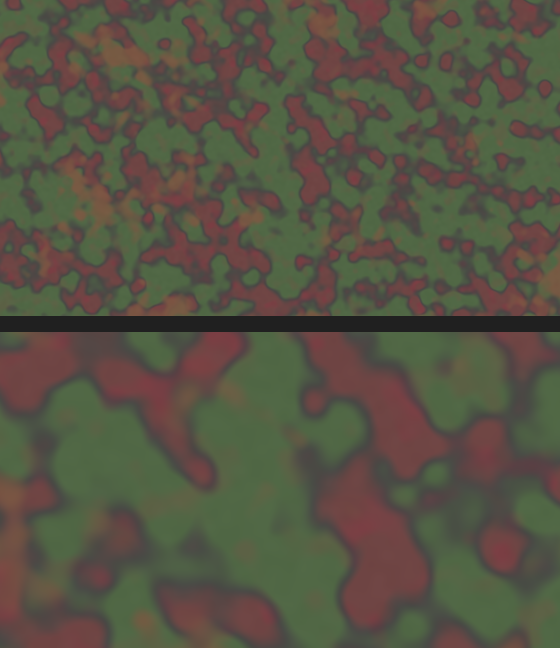
Top, the full canvas; bottom, a detail of the centre.
This texture is drawn by a WebGL 1 fragment shader. Its source:

```glsl
precision highp float;
// Soft mottled camouflage: small red blotches with dark rims on green, with scattered orange embers.

uniform vec2 u_resolution;

float hash(vec2 cell) {
  return fract(sin(dot(cell, vec2(127.1, 311.7))) * 43758.5453);
}

// Smooth value noise, 0 to 1
float noise(vec2 p) {
  vec2 cell = floor(p);
  vec2 f = fract(p);
  f = f * f * (3.0 - 2.0 * f);
  float bottom = mix(hash(cell), hash(cell + vec2(1.0, 0.0)), f.x);
  float top = mix(hash(cell + vec2(0.0, 1.0)), hash(cell + vec2(1.0, 1.0)), f.x);
  return mix(bottom, top, f.y);
}

vec2 rotate(vec2 p, float angle) {
  float c = cos(angle);
  float s = sin(angle);
  return vec2(c * p.x - s * p.y, s * p.x + c * p.y);
}

// Rounded blotches that gather in loose clusters
float blotchField(vec2 p) {
  float clusters = noise(rotate(p, 0.4) * 9.0 + 13.0);
  float blobs = noise(rotate(p, 0.9) * 20.0 + 41.0);
  float edges = noise(rotate(p, 1.7) * 37.0 + 67.0);
  return 0.21 * clusters + 0.56 * blobs + 0.23 * edges;
}

// Sparse patches broken into small lumps
float emberField(vec2 p) {
  float patches = noise(rotate(p, 2.3) * 8.0 + 91.0);
  float lumps = noise(rotate(p, 0.6) * 32.0 + 29.0);
  return 0.55 * patches + 0.45 * lumps;
}

void main() {
  vec2 p = gl_FragCoord.xy / u_resolution.y;

  vec3 green = vec3(0.315, 0.405, 0.27);
  vec3 dark = vec3(0.28, 0.28, 0.27);
  vec3 red = vec3(0.435, 0.27, 0.265);
  vec3 orange = vec3(0.49, 0.345, 0.26);

  // Green ground, dark rims, red cores
  float blotch = blotchField(p);
  vec3 color = mix(green, dark, smoothstep(0.41, 0.58, blotch));
  color = mix(color, red, smoothstep(0.53, 0.69, blotch));

  // Faint reddish specks
  float speck = smoothstep(0.5, 0.95, noise(rotate(p, 1.2) * 40.0 + 53.0));
  color += vec3(0.045, -0.025, 0.0) * speck;

  // Orange embers
  float ember = smoothstep(0.60, 0.85, emberField(p));
  color = mix(color, orange, 0.85 * ember);

  // Fine grain
  color += 0.012 * (noise(rotate(p, 0.3) * 75.0) - 0.5);

  gl_FragColor = vec4(color, 1.0);
}
```
